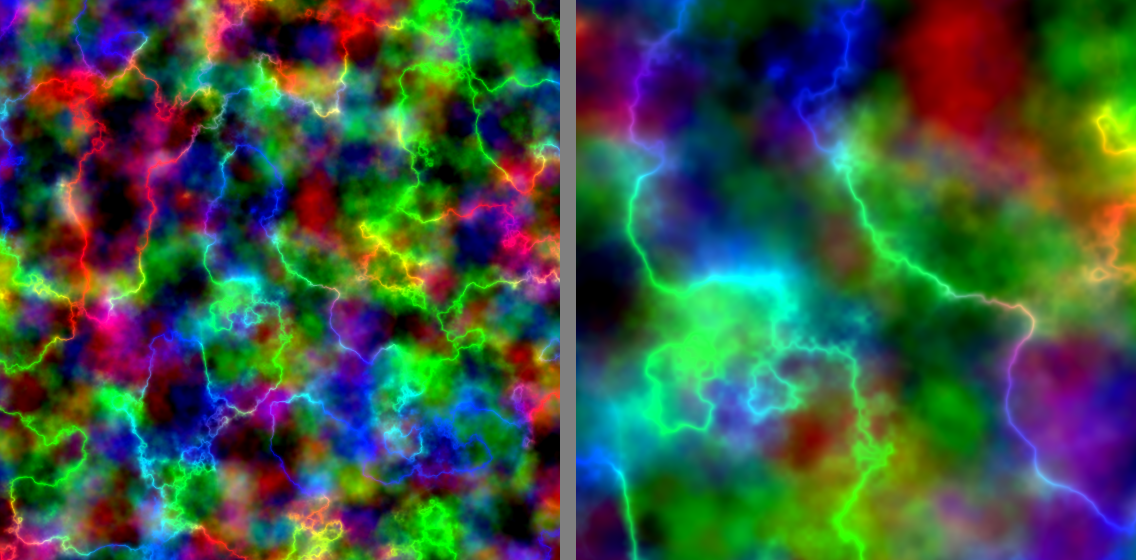
Left, the full canvas; right, a detail of the centre.
A Shadertoy shader for this texture:

```glsl
#define VEIN_SCALE 8.5
#define VEIN_OCTAVES 6
#define VEIN_SHARPNESS 26.0
#define GLOW_FALLOFF 3.6
#define GLOW_LEVEL 0.58
#define HUE_SCALE 5.0
#define HUE_PURITY 6.5
#define HUE_BIAS vec3(0.03, 0.03, -0.02)
#define CLOUD_SCALE 14.0
#define CLOUD_CONTRAST 0.78
#define CLOUD_LEVEL 0.085

// Integer hash: lattice cell and layer to three values in -1..1
vec3 hash3(ivec2 cell, int layer) {
    uvec3 v = uvec3(ivec3(cell, layer)) * 1664525u + 1013904223u;
    v.x += v.y * v.z;
    v.y += v.z * v.x;
    v.z += v.x * v.y;
    v ^= v >> 16u;
    v.x += v.y * v.z;
    v.y += v.z * v.x;
    v.z += v.x * v.y;
    return vec3(v >> 8u) / 8388607.5 - 1.0;
}

// Smooth value noise with three independent channels
vec3 noise3(vec2 p, int layer) {
    ivec2 cell = ivec2(floor(p));
    vec2 f = fract(p);
    vec2 s = f * f * f * (f * (f * 6.0 - 15.0) + 10.0);
    vec3 low = mix(hash3(cell, layer), hash3(cell + ivec2(1, 0), layer), s.x);
    vec3 high = mix(hash3(cell + ivec2(0, 1), layer), hash3(cell + ivec2(1, 1), layer), s.x);
    return mix(low, high, s.y);
}

// Octave sum, each octave turned and doubled in frequency
vec3 fbm3(vec2 p, int octaves, int layer) {
    const mat2 turnAndDouble = mat2(1.6, 1.2, -1.2, 1.6);
    vec3 sum = vec3(0.0);
    float amplitude = 0.5;
    for (int i = 0; i < octaves; i++) {
        sum += amplitude * noise3(p, layer + i);
        p = turnAndDouble * p + vec2(3.7, 8.3);
        amplitude *= 0.5;
    }
    return sum;
}

void mainImage(out vec4 fragColor, in vec2 fragCoord) {
    vec2 uv = fragCoord / iResolution.y;

    // Thin veins with a wide glow along the zero crossings
    float field = fbm3(uv * VEIN_SCALE + 11.3, VEIN_OCTAVES, 1).x;
    float distanceToVein = sqrt(field * field + 0.00004);
    float vein = exp(-VEIN_SHARPNESS * distanceToVein);
    float glow = exp(-GLOW_FALLOFF * distanceToVein);
    float light = mix(vein, glow, GLOW_LEVEL);

    // Saturated tint: the strongest channel dominates, magenta is subdued
    vec3 weights = fbm3(uv * HUE_SCALE + 5.9, 3, 20) + HUE_BIAS;
    float strongest = max(weights.r, max(weights.g, weights.b));
    vec3 tint = exp(HUE_PURITY * (weights - strongest));
    tint.b *= 1.0 - 0.5 * tint.r;

    // Soft multicoloured clouds lift and darken the gaps
    vec3 clouds = CLOUD_LEVEL + CLOUD_CONTRAST * fbm3(uv * CLOUD_SCALE + 2.1, 4, 40);

    vec3 color = tint * light + clouds * (1.0 - 0.5 * vein);
    fragColor = vec4(clamp(color, 0.0, 1.0), 1.0);
}
```
